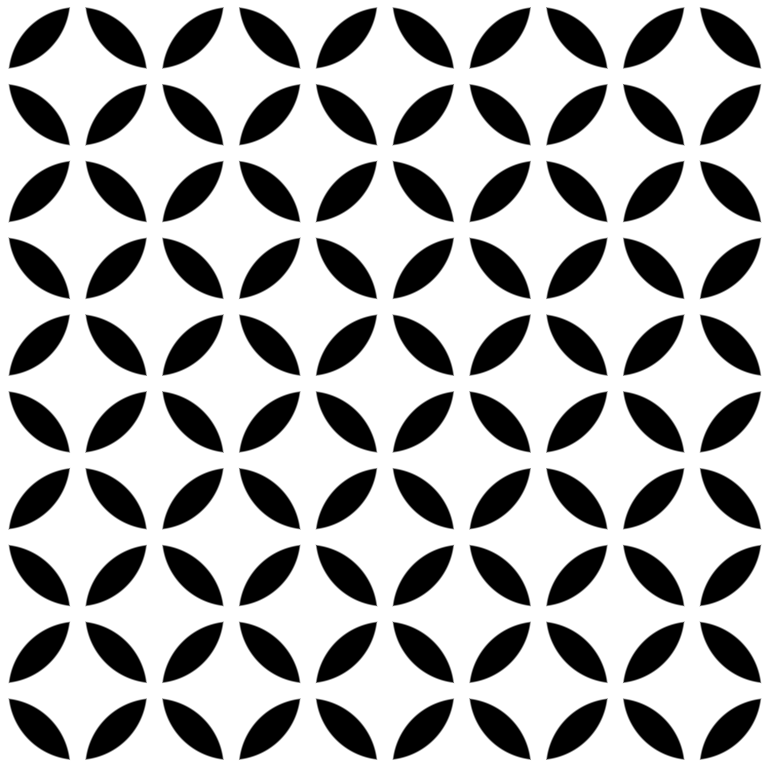
A WebGL 2 fragment shader for this pattern:

```glsl
#version 300 es
precision highp float;

uniform vec2 u_resolution;
out vec4 fragColor;

const float CELLS = 10.0;                    // leaves across and down; even, so it tiles
const float CIRCLE_RADIUS = 0.9;             // in cells; below 1 leaves gaps at the tips
const float EDGE_SOFTNESS = 0.0015;          // half width of the edge, in canvas units
const vec2 PATTERN_SHIFT = vec2(0.012, 0.006); // in cells
const vec3 PAPER_COLOUR = vec3(1.0);
const vec3 LEAF_COLOUR = vec3(0.0);

// Signed distance to the overlap of circles on two opposite corners of a unit cell.
float leafDistance(vec2 p, vec2 cornerA, vec2 cornerB) {
    return max(distance(p, cornerA), distance(p, cornerB)) - CIRCLE_RADIUS;
}

void main() {
    vec2 grid = gl_FragCoord.xy / u_resolution * CELLS - PATTERN_SHIFT;
    vec2 cell = floor(grid);
    vec2 local = fract(grid);

    // Mirror every other cell so the leaves alternate in direction.
    float odd = mod(cell.x + cell.y, 2.0);
    local.x = mix(local.x, 1.0 - local.x, odd);
    float leaf = leafDistance(local, vec2(0.0), vec2(1.0));

    // Keep the edge at least one pixel wide on small canvases.
    float pixel = 1.0 / min(u_resolution.x, u_resolution.y);
    float edge = CELLS * max(EDGE_SOFTNESS, 0.7 * pixel);
    float coverage = 1.0 - smoothstep(-edge, edge, leaf);

    fragColor = vec4(mix(PAPER_COLOUR, LEAF_COLOUR, coverage), 1.0);
}
```
